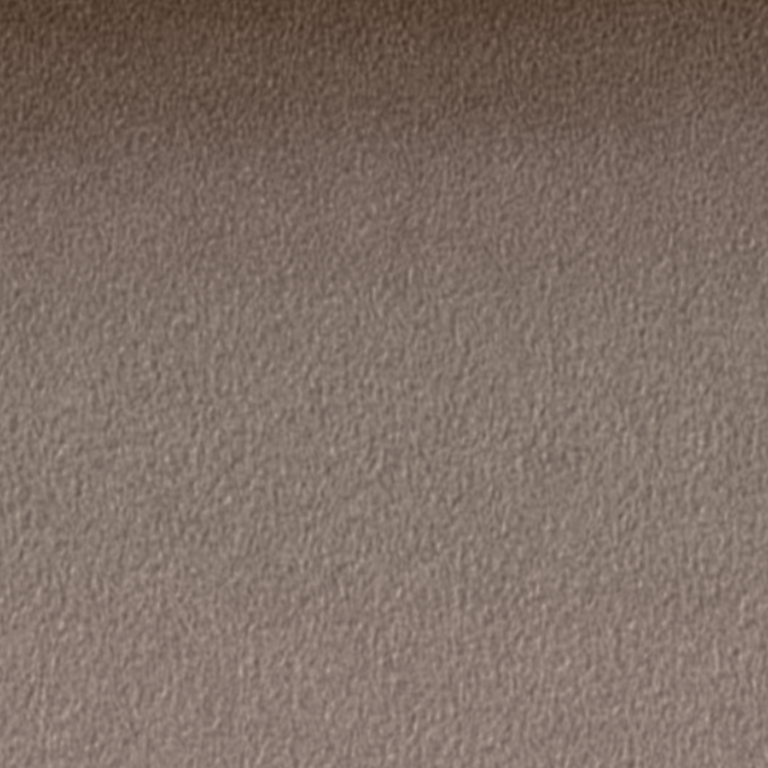
A three.js fragment shader for this texture:

```glsl
// Fine-grained taupe leather, softly pebbled and shaded towards the top.
varying vec2 vUv;

vec2 gradientAt(vec2 cell) {
  vec3 h = fract(cell.xyx * vec3(0.1031, 0.1030, 0.0973));
  h += dot(h, h.yzx + 33.33);
  float angle = 6.2832 * fract((h.x + h.y) * h.z);
  return vec2(cos(angle), sin(angle));
}

float gradientNoise(vec2 p) {
  vec2 i = floor(p);
  vec2 f = p - i;
  vec2 u = f * f * f * (f * (f * 6.0 - 15.0) + 10.0);
  float a = dot(gradientAt(i), f);
  float b = dot(gradientAt(i + vec2(1.0, 0.0)), f - vec2(1.0, 0.0));
  float c = dot(gradientAt(i + vec2(0.0, 1.0)), f - vec2(0.0, 1.0));
  float d = dot(gradientAt(i + 1.0), f - 1.0);
  return mix(mix(a, b, u.x), mix(c, d, u.x), u.y);
}

// Side-lit slope of a bumpy height field
float relief(vec2 p) {
  vec2 toLight = vec2(0.24, -0.10);
  return gradientNoise(p + toLight) - gradientNoise(p - toLight);
}

// Broad light falling off towards the top edge
vec3 baseColor(vec2 uv) {
  float y = uv.y + 0.05 * (0.5 - uv.x) * smoothstep(0.4, 0.8, uv.y);
  y += 0.02 * gradientNoise(uv * 4.0 + 7.0);
  vec3 color = mix(vec3(0.553, 0.488, 0.459), vec3(0.525, 0.467, 0.436), smoothstep(0.0, 0.45, y));
  color = mix(color, vec3(0.475, 0.412, 0.378), smoothstep(0.45, 0.78, y));
  color = mix(color, vec3(0.400, 0.328, 0.285), smoothstep(0.72, 0.92, y));
  return mix(color, vec3(0.350, 0.272, 0.220), smoothstep(0.90, 1.02, y));
}

void main() {
  // Wander the grain so that its columns bend and break
  vec2 p = vUv;
  p.x += 0.006 * gradientNoise(vUv * vec2(19.0, 13.0) + 3.0) - 0.04 * vUv.y;
  p.y += 0.006 * gradientNoise(vUv * vec2(23.0, 17.0) + 41.0);

  // Long pebbles below give way to fine, round ones above
  float longGrain = relief(p * vec2(94.0, 56.0) + 11.0);
  float fineGrain = relief(p * vec2(124.0, 92.0) + 57.0);
  float specks = gradientNoise(p * vec2(158.0, 128.0) + 83.0);
  float dust = gradientNoise(vUv.yx * vec2(98.0, 132.0) + 131.0);
  float mottle = gradientNoise(p * vec2(52.0, 34.0) + 171.0);
  float high = smoothstep(0.45, 0.90, vUv.y);
  float grain = mix(0.72, 0.24, high) * longGrain + mix(0.54, 0.72, high) * fineGrain;

  // Slightly uneven contrast, with soft catches of light on the tips
  float strength = 0.108 + 0.035 * gradientNoise(vUv * 13.0 + 21.0);
  strength *= mix(1.0, 0.88, high);
  float shade = strength * grain + 0.060 * specks + 0.064 * dust;
  shade += 0.030 * mottle + 0.020 * gradientNoise(vUv * vec2(16.0, 11.0) + 201.0);
  shade += 0.06 * max(grain + 0.5 * dust - 0.38, 0.0);

  vec3 color = baseColor(vUv) + shade * vec3(1.0, 0.98, 0.94);
  gl_FragColor = vec4(color, 1.0);
}
```
